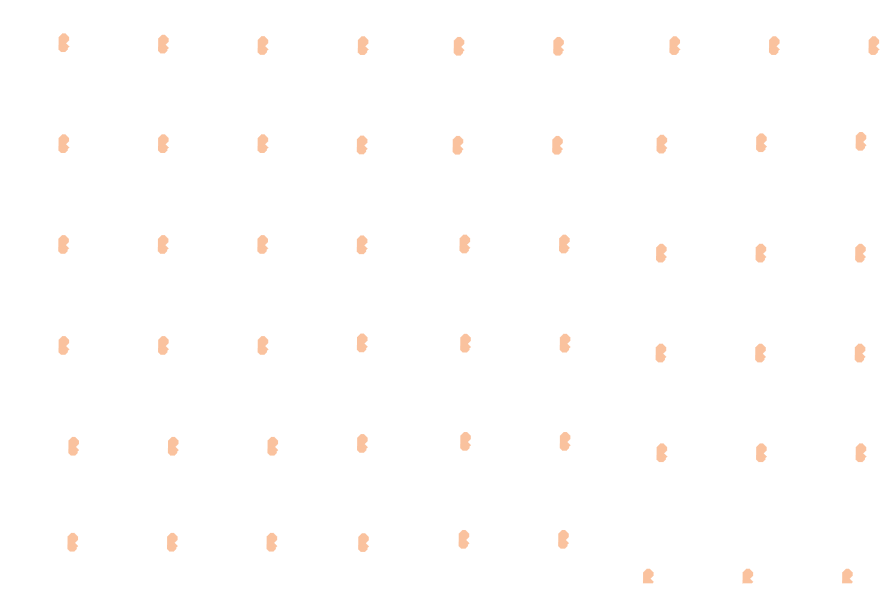
Reproduce this pattern procedurally as a Shadertoy shader.

```glsl
// Sparse grid of small peach two-lobed marks on white, nine across and six down.
// Each cell holds one mark built from chamfered boxes; columns form four blocks
// that drift by row, with a slight hashed jitter and a clipped last block below.

const vec2 GRID = vec2(9.0, 6.0);
const float CANVAS_WIDTH = 768.0;            // design units across
const float CELL = CANVAS_WIDTH / GRID.x;
const vec3 PAPER = vec3(1.0);
const vec3 PEACH = vec3(0.98, 0.76, 0.62);

// Sine-free hash, 0 to 1 per component
vec2 hash22(vec2 p) {
    vec3 q = fract(vec3(p.xyx) * vec3(0.1031, 0.1030, 0.0973));
    q += dot(q, q.yzx + 33.33);
    return fract((q.xx + q.yz) * q.zy);
}

// 1 when a row index lies between first and last
float rowsBetween(float row, float first, float last) {
    return step(first - 0.5, row) * step(row, last + 0.5);
}

// Box with 45 degree corners
float chamferBox(vec2 p, vec2 halfSize, float chamfer) {
    vec2 q = abs(p) - halfSize;
    return max(max(q.x, q.y), (q.x + q.y + chamfer) * 0.7071);
}

// Two lobes joined by a straight left spine, with a small tip on the right
float markDistance(vec2 p) {
    float upper = chamferBox(p - vec2(0.2, -3.4), vec2(4.5, 4.6), 3.2);
    float lower = chamferBox(p - vec2(-0.4, 3.9), vec2(4.0, 4.1), 2.2);
    float spine = chamferBox(p - vec2(-1.0, 0.0), vec2(3.3, 4.5), 0.0);
    float tip = chamferBox(p - vec2(3.2, 3.3), vec2(1.7), 1.7);
    return min(min(upper, lower), min(spine, tip));
}

// Column blocks: 0-2, 3, 4-5 and 6-8
float blockOf(float col) {
    return step(2.5, col) + step(3.5, col) + step(5.5, col);
}

// Centre of the mark inside its cell, y pointing down
vec2 markCentre(float col, float row, float block) {
    vec2 centre = vec2(55.0, 38.4);
    if (block < 0.5) {
        centre += vec2(7.5, 0.0) * rowsBetween(row, 4.0, 5.0);
        centre.y += 1.2 * (col - 1.0) * rowsBetween(row, 0.0, 0.0);
        centre.y += 2.0 * rowsBetween(row, 3.0, 4.0);
    } else if (block > 1.5 && block < 2.5) {
        centre.x += mix(-3.2, 1.8, rowsBetween(row, 2.0, 5.0));
        centre.y += 1.9 - 0.85 * row;
    } else if (block > 2.5) {
        float first = rowsBetween(row, 0.0, 0.0);
        float last = rowsBetween(row, 5.0, 5.0);
        centre.x += 11.0 * first - 12.0 * last;
        centre.y -= 1.2 * (col - 6.0) * rowsBetween(row, 1.0, 1.0);
        centre.y += 8.2 * rowsBetween(row, 2.0, 4.0) + 31.0 * last;
    }
    vec2 jitter = hash22(vec2(block, row) + 7.0) - 0.5;
    return centre + 1.6 * jitter;
}

void mainImage(out vec4 fragColor, in vec2 fragCoord) {
    float pixel = CANVAS_WIDTH / iResolution.x;
    vec2 pos = vec2(fragCoord.x, iResolution.y - fragCoord.y) * pixel;

    // Cell index and the block it belongs to
    vec2 cell = clamp(floor(pos / CELL), vec2(0.0), GRID - 1.0);
    float block = blockOf(cell.x);

    vec2 local = pos - cell * CELL - markCentre(cell.x, cell.y, block);
    float d = markDistance(local);

    // The lowest marks of the last block lose their foot
    if (block > 2.5 && cell.y > 4.5) d = max(d, local.y - 4.5);

    float ink = clamp(0.5 - d / pixel, 0.0, 1.0);
    fragColor = vec4(mix(PAPER, PEACH, ink), 1.0);
}
```
